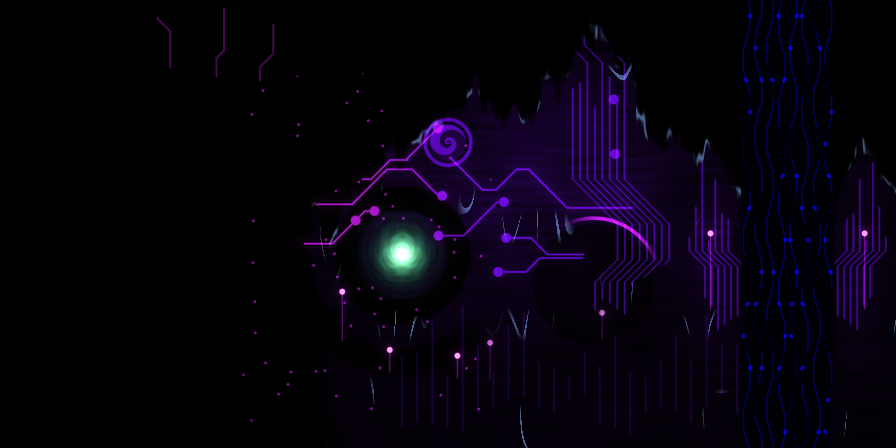
This background is drawn by a WebGL 1 fragment shader. Its source:

```glsl
precision highp float;
// Dark cavern with a green orb, violet circuit traces and a blue data column.
uniform vec2 u_resolution;

// Lengths in canvas heights
const vec2 ORB = vec2(.898, .432);
const vec2 SPIRAL = vec2(1., .682);
const vec2 ARC = vec2(1.325, .365);
const float COLUMN_X = 1.758;
const float COLUMN_HALF = .104;
const float TRACE = .002;
const float NODE = .009;
const vec3 HAZE = vec3(.1, .01, .21);
const vec3 VIOLET = vec3(.37, .03, .78);
const vec3 MAGENTA = vec3(.72, .1, .82);
const vec3 BLUE = vec3(.01, .01, .6);
const vec3 LAMP = vec3(1., .62, .92);
const vec3 GLINT = vec3(.28, .4, .52);

float hash(vec2 p) { return fract(sin(dot(p, vec2(127.1, 311.7))) * 43758.5); }

float corner(vec2 i, vec2 f, vec2 o) {
  float a = 6.2832 * hash(i + o);
  return dot(vec2(cos(a), sin(a)), f - o);
}

// Gradient noise
float noise(vec2 p) {
  vec2 i = floor(p), f = fract(p), s = f * f * (3. - 2. * f), x = vec2(1, 0);
  return mix(mix(corner(i, f, vec2(0)), corner(i, f, x), s.x),
    mix(corner(i, f, x.yx), corner(i, f, vec2(1)), s.x), s.y);
}

// Smooth-edged shape of half width w
float ink(float d, float w) {
  float aa = .75 / u_resolution.y;
  return 1. - smoothstep(w - aa, w + aa, d);
}

float band(float x, float a, float b, float soft) {
  return smoothstep(a - soft, a + soft, x) * (1. - smoothstep(b - soft, b + soft, x));
}

float bump(float x, float c, float w) { return exp(-(x - c) * (x - c) / (w * w)); }

float segment(vec2 p, vec2 a, vec2 b) {
  vec2 v = b - a;
  return length(p - a - v * clamp(dot(p - a, v) / dot(v, v), 0., 1.));
}

// Trace from e.xy to e.zw with a diagonal step from x = k
float jog(vec2 p, vec4 e, float k) {
  vec2 a = vec2(k, e.y), b = vec2(k + sign(e.z - e.x) * abs(e.w - e.y), e.w);
  return min(segment(p, e.xy, a), min(segment(p, a, b), segment(p, b, e.zw)));
}

float plug(vec2 p, float x, float y) { return length(p - vec2(x, y)) - NODE; }

float wire(vec2 p, vec4 e, float k) { return min(jog(p, e, k), plug(p, e.z, e.w)); }

// Parallel vertical traces with random ends
float strips(float x, float y, float count, float gap, vec2 low, vec2 high) {
  float i = floor(x / gap), r = hash(vec2(i, 7)), s = hash(vec2(i, 19));
  float ends = band(y, low.x + low.y * r, high.x + high.y * s, .004);
  return ink(abs(x - (i + .5) * gap), TRACE) * ends * step(0., i) * step(i, count - 1.);
}

vec3 lamp(vec2 p, float x, float y, float stem) {
  float d = length(p - vec2(x, y)), rod = ink(abs(p.x - x), .0015) * band(p.y, y - stem, y, .003);
  return LAMP * ink(d, .0065) + MAGENTA * (.5 * rod + .35 * exp(-d * 110.));
}

void main() {
  vec2 p = gl_FragCoord.xy / u_resolution.y, q = p - ORB, h = p - ARC, s = p - SPIRAL;
  float m = abs(p.x - COLUMN_X), d = length(q), r = length(h), sr = length(s);

  // Haze below a ragged roof
  float rag = noise(p * vec2(26, 5)) * .13 + noise(p * vec2(70, 16)) * .05;
  float edge = .5 + .29 * bump(p.x, 1.02, .16) + .43 * bump(p.x, 1.33, .16) + .17 * bump(m, .17, .09) + rag - p.y;
  float left = smoothstep(.64, .74, p.x + rag * .5 + .25 * min(p.y - .3, 0.));
  float cave = smoothstep(0., .05, edge) * left;
  float light = .18 + .75 * bump(p.x, 1.2, .38) * bump(p.y, .62, .28) + .4 * bump(m, .16, .05) * bump(p.y, .42, .2);
  vec3 col = HAZE * cave * light * (.85 + .5 * noise(p * 8.) + .5 * noise(p * vec2(6, 95)));

  // Dark rings, and a hollow under a bright arc
  float rings = band(d, .1, .152, .005) + band(d, .21, .27, .012) * smoothstep(.08, -.1, q.x + q.y);
  col *= (1. - .96 * rings) * (1. - .6 * ink(r, .135));
  col += MAGENTA * band(atan(h.y, h.x), .6, 1.75, .35) * ink(abs(r - .148), .004);

  // Bundles of traces
  float bend = clamp(.6 - p.y, 0., .1) - clamp(.42 - p.y, 0., .05) - clamp(p.y - .86, 0., .04);
  float lines = .62 * strips(p.x - bend - 1.27, p.y, 8., .0165, vec2(.27, .16), vec2(.74, .18));
  lines += .6 * strips(m + clamp(.44 - p.y, 0., .035) - .125, p.y, 7., .0145, vec2(.24, .14), vec2(.44, .2));
  col += VIOLET * (lines + .22 * strips(p.x - .88, p.y, 23., .034, vec2(.02, .1), vec2(.14, .18)));

  // Spiral emblem
  float coil = smoothstep(-.25, .25, sin(atan(s.y, s.x) + 4. * log(sr + .002)));
  col = mix(col, VIOLET * (.3 + .6 * coil), ink(sr, .04)) + VIOLET * .75 * ink(abs(sr - .051), .004);

  // Main traces and nodes
  float t = wire(p, vec4(.68, .456, .836, .529), .742);
  t = min(t, jog(p, vec4(.708, .544, .917, .622), .786));
  t = min(t, wire(p, vec4(.917, .622, .987, .563), .92));
  t = min(t, jog(p, vec4(.81, .6, .91, .643), .828));
  t = min(t, wire(p, vec4(.9, .643, .977, .714), .906));
  t = min(t, jog(p, vec4(1.004, .648, 1.107, .576), 1.005));
  t = min(t, jog(p, vec4(1.106, .576, 1.165, .622), 1.107));
  t = min(t, jog(p, vec4(1.165, .622, 1.41, .536), 1.18));
  t = min(t, wire(p, vec4(.979, .474, 1.125, .549), 1.035));
  t = min(t, wire(p, vec4(1.302, .432, 1.13, .469), 1.222));
  t = min(t, wire(p, vec4(1.3, .424, 1.112, .393), 1.205));
  t = min(t, min(plug(p, .979, .474), plug(p, .794, .508)));
  t = min(t, min(plug(p, 1.37, .778), plug(p, 1.373, .656)));
  vec3 neon = mix(MAGENTA, VIOLET, smoothstep(.75, 1.15, p.x));
  col += neon * (.85 * ink(t, TRACE) + .1 * exp(-max(t, 0.) * 90.));
  float dim = min(jog(p.yx, vec4(.83, .483, .98, .5), .87), jog(p.yx, vec4(.82, .58, .945, .61), .85));
  dim = min(dim, jog(p.yx, vec4(.85, .38, .96, .352), .93));
  col += MAGENTA * .4 * ink(dim, TRACE);

  // Blue data column
  vec2 cell = vec2((p.x - COLUMN_X) / .026, p.y * 14.), id = floor(cell), f = fract(cell) - .5;
  float zig = abs(fract(p.y * 5. + hash(vec2(id.x, 3))) - .5);
  float dx = abs(f.x * .026 - clamp(zig * 6. - 1.5, -.8, .8) * .009);
  float bead = ink(length(vec2(dx, f.y / 14.)), .005) * step(.6, hash(id + 40.));
  float dash = (.2 + .45 * step(.35, hash(id))) * ink(dx, .0015);
  col = mix(col, BLUE * (.03 + dash + bead), ink(m, COLUMN_HALF));

  // Specks and glints on rock
  vec2 g = p * 38., gi = floor(g), spot = .2 + .6 * vec2(hash(gi), hash(gi + 9.));
  float zone = band(p.x, .53, 1.1, .03) * band(p.y, .05, .83, .03) * step(.94, hash(gi + 5.));
  col += MAGENTA * .7 * zone * ink(length(fract(g) - spot) / 38., .003);
  float crack = ink(abs(noise(p * vec2(17, 3.5) + 4.)), .016) * smoothstep(.2, .45, noise(p * 9.));
  float rim = bump(edge, .025, .008) * smoothstep(.1, .4, noise(p * 22.));
  col += GLINT * (crack * cave + rim * left) * step(COLUMN_HALF, m);

  // Lamps; the tall pair mirrors about the column
  col += lamp(vec2(m, p.y), .172, .479, .17) + lamp(p, .764, .349, .11) + lamp(p, .87, .219, .05);
  col += lamp(p, 1.021, .206, .05) + .6 * (lamp(p, 1.094, .235, .08) + lamp(p, 1.344, .302, .06));

  // Orb with a swirling halo
  float swirl = .7 + .7 * noise(vec2(abs(atan(q.x, q.y)) * 2. + d * 50., d * 110.));
  col += vec3(.1, .42, .3) * swirl * bump(d, 0., .058) + vec3(.35, .85, .45) * bump(d, 0., .038);
  gl_FragColor = vec4(col + vec3(.7, .5, .6) * bump(d, 0., .022), 1.);
}
```
